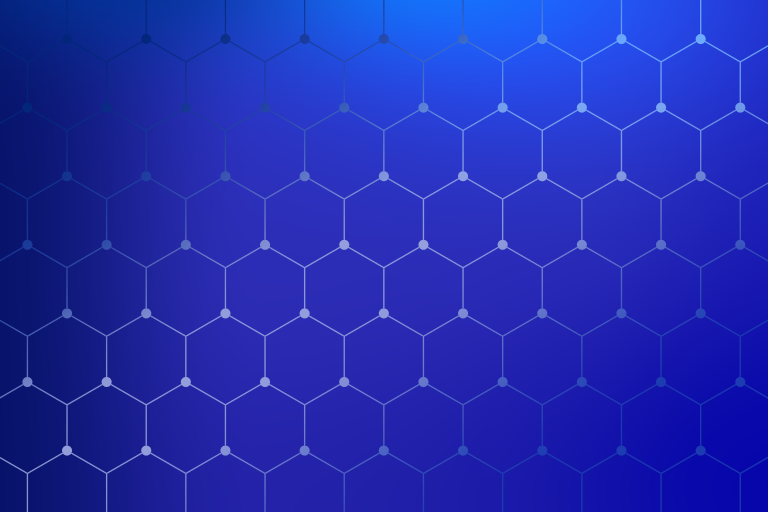
This background is drawn by a Shadertoy shader. Its source:

```glsl
const float PITCH = 0.1547;                  // dot spacing, in canvas heights
const vec2 FIRST_DOT = vec2(0.1309, 0.9238);
const float LINE_HALF_WIDTH = 0.0013;
const float DOT_RADIUS = 0.0098;

const vec3 VIOLET = vec3(0.175, 0.175, 0.71);
const vec3 NAVY = vec3(0.02, 0.07, 0.40);
const vec3 DEEP_BLUE = vec3(0.02, 0.02, 0.67);
const vec3 ROYAL = vec3(0.15, 0.31, 0.97);
const vec3 AZURE = vec3(0.06, 0.50, 1.0);
const vec3 TEAL = vec3(0.0, 0.21, 0.60);

// Offset from the nearest point of a triangular lattice
vec2 latticeOffset(vec2 p, float pitch) {
    vec2 period = pitch * vec2(1.0, sqrt(3.0));
    vec2 a = mod(p + 0.5 * period, period) - 0.5 * period;
    vec2 b = mod(p, period) - 0.5 * period;
    return dot(a, a) < dot(b, b) ? a : b;
}

// Distance to the border of an upright hexagon
float hexBorder(vec2 q, float pitch) {
    q = abs(q);
    return 0.5 * pitch - max(q.x, dot(q, vec2(0.5, 0.5 * sqrt(3.0))));
}

float coverage(float dist, float radius, float pixel) {
    return clamp((radius - dist) / pixel + 0.5, 0.0, 1.0);
}

// Soft elliptical spot
float glow(vec2 uv, vec2 center, vec2 size) {
    vec2 q = (uv - center) / size;
    return exp(-dot(q, q));
}

vec3 backdrop(vec2 uv) {
    vec3 color = mix(VIOLET, vec3(0.14, 0.135, 0.66), smoothstep(0.5, 0.0, uv.y));
    color = mix(color, DEEP_BLUE, glow(uv, vec2(1.05, 0.05), vec2(0.36, 0.36)));
    color = mix(color, DEEP_BLUE, 0.4 * smoothstep(0.75, 1.05, uv.x));
    color = mix(color, ROYAL, glow(uv, vec2(0.68, 1.0), vec2(0.36, 0.30)));
    color = mix(color, AZURE, 0.85 * glow(uv, vec2(0.54, 1.06), vec2(0.24, 0.16)));
    color = mix(color, NAVY, 0.95 * smoothstep(0.34, -0.03, uv.x));
    return mix(color, TEAL, 0.85 * glow(uv, vec2(0.16, 1.06), vec2(0.22, 0.17)));
}

// Diagonal ramp: dark corner, pale band, fading blue corner
vec3 meshColor(vec2 uv) {
    float t = 0.5 * (uv.x + 1.0 - uv.y);
    vec3 pale = mix(vec3(0.62, 0.66, 0.88), vec3(0.45, 0.70, 1.0),
                    smoothstep(0.55, 0.95, uv.y));
    vec3 color = mix(vec3(0.01, 0.15, 0.48), vec3(0.12, 0.25, 0.63),
                     smoothstep(0.12, 0.29, t));
    color = mix(color, pale, smoothstep(0.25, 0.47, t));
    return mix(color, vec3(0.11, 0.25, 0.70), smoothstep(0.52, 0.82, t));
}

void mainImage(out vec4 fragColor, in vec2 fragCoord) {
    vec2 uv = fragCoord / iResolution.xy;
    vec2 p = fragCoord / iResolution.y - FIRST_DOT;
    float pixel = 1.0 / iResolution.y;

    // Each dot sits on the top corner of a cell
    vec2 cell = latticeOffset(p + vec2(0.0, PITCH / sqrt(3.0)), PITCH);
    float line = coverage(hexBorder(cell, PITCH), LINE_HALF_WIDTH, pixel);
    float spot = coverage(length(latticeOffset(p, PITCH)), DOT_RADIUS, pixel);

    vec3 color = mix(backdrop(uv), meshColor(uv), max(0.85 * line, 0.92 * spot));
    fragColor = vec4(color, 1.0);
}
```
